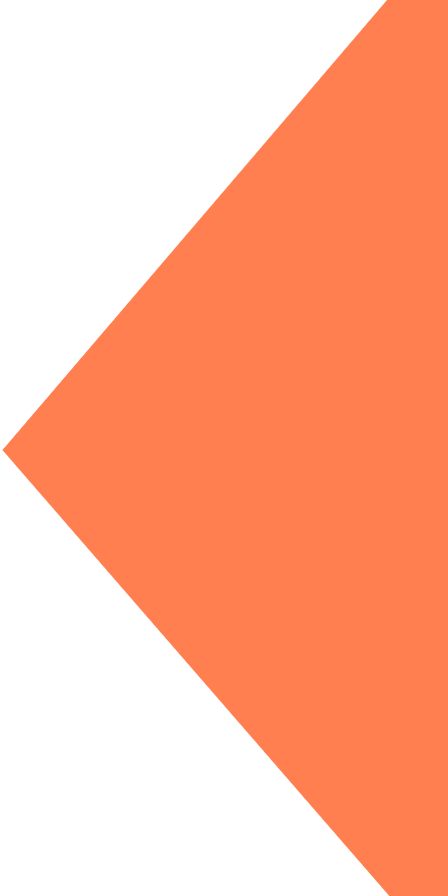
This background is drawn by a Shadertoy shader. Its source:

```glsl
// A coral wedge opening to the right on a white ground.
// Two slanted lines meet near the left edge; the wedge is the overlap
// of their half-planes, smoothed by signed distance.

const vec3 WHITE = vec3(1.0);
const vec3 CORAL = vec3(1.0, 0.498, 0.314);

// Corners as fractions of the canvas
const vec2 APEX = vec2(0.0055, 0.4977);
const vec2 TOP_END = vec2(0.8640, 1.0);
const vec2 BOTTOM_END = vec2(0.8690, 0.0);

// Signed distance to the line from a to b, positive on its right side
float lineDistance(vec2 p, vec2 a, vec2 b) {
    vec2 direction = normalize(b - a);
    return dot(p - a, vec2(direction.y, -direction.x));
}

// Distance inside the wedge bounded by two lines through the apex
float wedgeDistance(vec2 p, vec2 apex, vec2 upper, vec2 lower) {
    return min(lineDistance(p, apex, upper), lineDistance(p, lower, apex));
}

// Edge coverage blended across one pixel
float coverage(float dist, float pixel) {
    return clamp(dist / pixel + 0.5, 0.0, 1.0);
}

void mainImage(out vec4 fragColor, in vec2 fragCoord) {
    // Units of canvas width, with the height scaled to match
    vec2 canvas = vec2(1.0, iResolution.y / iResolution.x);
    vec2 p = fragCoord / iResolution.x;
    float pixel = 1.0 / iResolution.x;

    // Wedge over the ground
    float dist = wedgeDistance(p, APEX * canvas, TOP_END * canvas, BOTTOM_END * canvas);
    fragColor = vec4(mix(WHITE, CORAL, coverage(dist, pixel)), 1.0);
}
```
